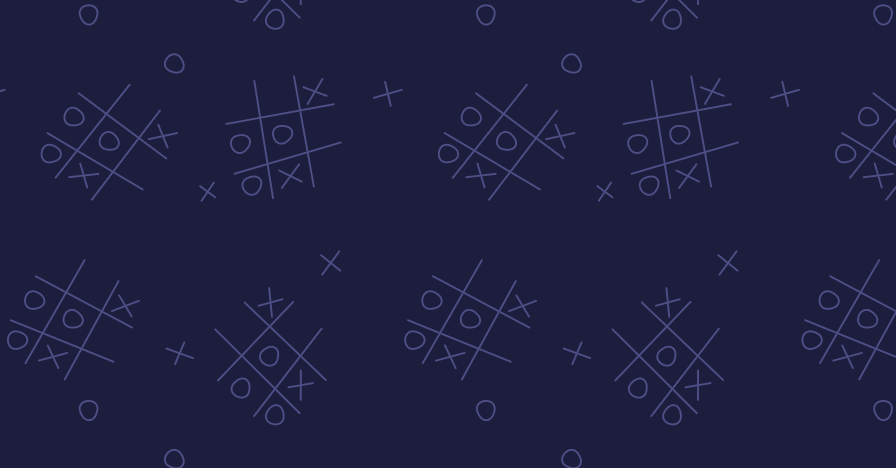
A Shadertoy shader for this pattern:

```glsl
// Thin hand-drawn noughts-and-crosses boards on a dark ground, in a repeating tile.
// One board, made of segment and wobbly ring distances, is turned and placed four
// times per tile; loose rings and crosses fill the gaps between the boards.

const vec2 CANVAS = vec2(768.0, 404.0);   // design units across and down
const vec2 TILE = vec2(340.5, 341.5);
const float HALF_LINE = 0.8;
const vec3 GROUND = vec3(0.112, 0.118, 0.238);
const vec3 INK = vec3(0.31, 0.31, 0.53);

// Turns p into a frame rotated by angle (clockwise, as y points down).
vec2 toFrame(vec2 p, float angle) {
    float c = cos(angle), s = sin(angle);
    return vec2(c * p.x + s * p.y, c * p.y - s * p.x);
}

// Offset from the nearest repeat of a centre.
vec2 wrapAround(vec2 p, vec2 centre) {
    return mod(p - centre + 0.5 * TILE, TILE) - 0.5 * TILE;
}

float segment(vec2 p, vec2 a, vec2 b) {
    vec2 ab = b - a;
    float t = clamp(dot(p - a, ab) / dot(ab, ab), 0.0, 1.0);
    return length(p - a - ab * t);
}

// Egg-shaped ring whose tip points along angle.
float ring(vec2 p, float angle) {
    vec2 q = toFrame(p, angle);
    float a = atan(q.y, q.x + 1e-5);
    float radius = 7.9 * (1.0 + 0.05 * cos(2.0 * a) + 0.05 * cos(3.0 * a));
    return abs(length(q) - radius);
}

// Cross with a long arm along angle and a shorter arm at spread from it.
float cross2(vec2 p, float angle, float spread, float reach) {
    vec2 longArm = reach * vec2(cos(angle), sin(angle));
    vec2 shortArm = 0.85 * reach * vec2(cos(angle + spread), sin(angle + spread));
    return min(segment(p, -longArm, longArm), segment(p, -shortArm, shortArm));
}

// Four uneven grid lines with three rings and two crosses.
float board(vec2 p) {
    float d = segment(p, vec2(-24, -46), vec2(-8, 55));
    d = min(d, segment(p, vec2(10, -50), vec2(27, 45)));
    d = min(d, segment(p, vec2(-48, -9), vec2(44, -26)));
    d = min(d, segment(p, vec2(-41, 34), vec2(50, 7)));
    d = min(d, ring(p, -0.35));
    d = min(d, ring(p - vec2(-36, 8), -0.5));
    d = min(d, ring(p - vec2(-26, 44), -0.7));
    d = min(d, cross2(p - vec2(28, -37), -1.04, 1.4, 12.4));
    return min(d, cross2(p - vec2(7, 36), -0.94, 1.4, 12.6));
}

// Distance to the nearest stroke in the repeating tile.
float strokes(vec2 p) {
    // Boards and rings: centre, angle. Crosses: centre, angle, reach.
    vec3 boards[4] = vec3[4](
        vec3(93.5, 122.0, 0.826), vec3(242.0, 116.0, 0.0),
        vec3(62.5, 275.5, 0.675), vec3(231.0, 307.5, -0.628));
    vec4 crosses[4] = vec4[4](
        vec4(332.5, 81.0, -0.28, 12.4), vec4(178.0, 165.5, -0.98, 9.4),
        vec4(283.5, 227.0, -0.94, 12.4), vec4(154.0, 305.0, 0.35, 12.0));
    vec3 rings[2] = vec3[2](vec3(76.0, 12.5, 1.5), vec3(149.5, 55.0, 0.7));

    float d = 1e3;
    for (int i = 0; i < 4; i++) {
        d = min(d, board(toFrame(wrapAround(p, boards[i].xy), boards[i].z)));
        d = min(d, cross2(wrapAround(p, crosses[i].xy), crosses[i].z, 1.62, crosses[i].w));
    }
    for (int i = 0; i < 2; i++) {
        d = min(d, ring(wrapAround(p, rings[i].xy), rings[i].z));
    }
    return d;
}

void mainImage(out vec4 fragColor, in vec2 fragCoord) {
    vec2 uv = fragCoord / iResolution.xy;
    vec2 p = vec2(uv.x, 1.0 - uv.y) * CANVAS;
    float pixel = CANVAS.x / iResolution.x;

    // Coverage of the line over one pixel keeps edges smooth at any size.
    float d = strokes(p);
    float ink = clamp((HALF_LINE - d) / pixel + 0.5, 0.0, 1.0);
    fragColor = vec4(mix(GROUND, INK, ink), 1.0);
}
```
